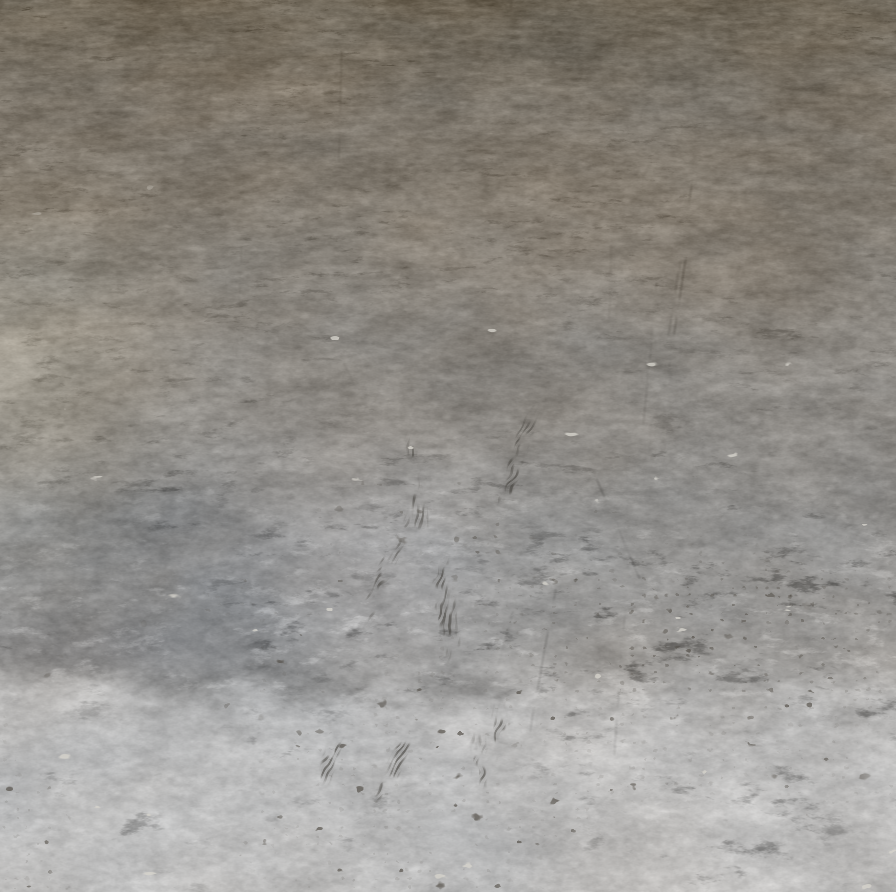
A Shadertoy shader for this texture:

```glsl
// A worn concrete floor seen at a slant, brown at the far end and pale at the near edge.
// Layered value noise in floor space gives stains and grain; scattered cells add pits
// and chips; short loops add scratches and broken tread marks.

float hash(vec2 p) {
    vec3 q = fract(vec3(p.xyx) * 0.1031);
    q += dot(q, q.yzx + 33.33);
    return fract((q.x + q.y) * q.z);
}

float noise(vec2 p) {
    vec2 i = floor(p), f = fract(p);
    f = f * f * (3.0 - 2.0 * f);
    return mix(mix(hash(i), hash(i + vec2(1, 0)), f.x),
               mix(hash(i + vec2(0, 1)), hash(i + vec2(1, 1)), f.x), f.y);
}

// Fractal noise centred on zero.
float fbm(vec2 p, int octaves) {
    float sum = 0.0, gain = 0.5;
    for (int i = 0; i < octaves; i++) {
        sum += gain * (noise(p) - 0.5);
        p = mat2(1.6, 0.6, -0.6, 1.6) * p * 1.18 + 17.3;
        gain *= 0.6;
    }
    return sum;
}

// Soft elliptical stain.
float stain(vec2 p, vec2 centre, vec2 size) {
    vec2 d = (p - centre) / size;
    return exp(-dot(d, d));
}

// Ragged random spots, one at most per cell.
float spots(vec2 p, float cells, float density, float seed) {
    vec2 g = p * cells, id = floor(g);
    vec2 centre = 0.35 + 0.3 * vec2(hash(id + seed), hash(id + seed + 7.7));
    float radius = mix(0.1, 0.3, pow(hash(id + seed + 3.1), 2.0));
    vec2 d = fract(g) - centre;
    d.y += 0.6 * d.x * (hash(id + seed + 5.0) - 0.5);
    float ragged = length(d) + 0.3 * (noise(g * 5.0) - 0.5);
    return step(hash(id + seed + 11.0), density) * smoothstep(radius, radius * 0.3, ragged);
}

float segment(vec2 p, vec2 a, vec2 b, float width) {
    vec2 d = b - a;
    float t = clamp(dot(p - a, d) / dot(d, d), 0.0, 1.0);
    return smoothstep(width, 0.0, length(p - a - d * t));
}

// Faint long scratches, mostly running away from the viewer.
float scratches(vec2 p) {
    float sum = 0.0;
    for (float i = 0.0; i < 12.0; i++) {
        vec2 start = vec2(0.15 + 0.6 * hash(vec2(i, 2.0)), hash(vec2(i, 9.0)));
        vec2 run = vec2(0.12 * (hash(vec2(i, 4.0)) - 0.5), 0.06 + 0.12 * hash(vec2(i, 6.0)));
        sum += segment(p, start, start + run, 0.003) * (0.2 + 0.8 * hash(vec2(i, 8.0)));
    }
    return sum * smoothstep(0.25, 0.75, noise(p * 60.0));
}

// Leaning strips of thin dark bars, worn away in places.
float treads(vec2 p) {
    float sum = 0.0;
    for (float i = 0.0; i < 9.0; i++) {
        vec2 centre = vec2(0.29 + 0.32 * hash(vec2(i, 21.0)), 0.14 + 0.36 * hash(vec2(i, 35.0)));
        vec2 d = p - centre;
        d.x -= d.y * (0.7 * hash(vec2(i, 23.0)) - 0.25);
        float halfLength = 0.025 + 0.05 * hash(vec2(i, 24.0));
        float strip = smoothstep(0.011, 0.005, abs(d.x)) * smoothstep(halfLength, halfLength * 0.4, abs(d.y));
        float bend = 0.006 * noise(p * 90.0);
        float bars = smoothstep(0.32, 0.1, abs(fract((d.x - 0.3 * d.y + bend) * 150.0) - 0.5));
        float wear = smoothstep(0.42, 0.85, noise(p * vec2(130.0, 75.0) + i * 9.0));
        sum += strip * (0.2 + 0.8 * bars) * wear;
    }
    return min(sum, 1.0);
}

// Overall tone from the near pale strip to the far brown end.
vec3 floorTone(float y, float nearStrip) {
    vec3 farBrown = vec3(0.43, 0.397, 0.34), warmGrey = vec3(0.5, 0.472, 0.43);
    vec3 midGrey = vec3(0.545, 0.531, 0.51), coolGrey = vec3(0.585, 0.58, 0.572);
    vec3 paleGrey = vec3(0.727, 0.725, 0.722);
    vec3 tone = mix(coolGrey, midGrey, smoothstep(0.32, 0.6, y));
    tone = mix(tone, warmGrey, smoothstep(0.52, 0.84, y));
    tone = mix(tone, farBrown, smoothstep(0.84, 1.03, y));
    return mix(tone, paleGrey, nearStrip);
}

void mainImage(out vec4 fragColor, in vec2 fragCoord) {
    vec2 uv = fragCoord / iResolution.xy;
    float depth = 1.9 - uv.y;
    vec2 ground = vec2((uv.x - 0.5) * 1.8, 4.5 / depth) / vec2(depth, 1.0) + 20.0;

    // Tone and broad stains
    float cloud = fbm(ground * 3.2, 5);
    float mottle = fbm(ground * vec2(12.0, 16.0) + 40.0, 5);
    float edge = 0.235 - 0.02 * uv.x + 0.05 * cloud + 0.05 * mottle;
    float softness = mix(0.022, 0.055, smoothstep(0.3, 0.9, uv.x));
    float nearStrip = smoothstep(edge + softness, edge - softness, uv.y);
    vec3 color = floorTone(uv.y, nearStrip);
    color += 0.11 * cloud + 0.13 * mottle;
    color -= vec3(0.085, 0.07, 0.05) * stain(uv, vec2(0.17, 0.37), vec2(0.16, 0.1)) * (1.0 + 2.0 * cloud);
    color -= vec3(0.06, 0.055, 0.045) * stain(uv, vec2(0.1, 0.27), vec2(0.2, 0.035)) * (1.0 - nearStrip);
    color += vec3(0.06, 0.06, 0.065) * stain(uv, vec2(0.42, 0.36), vec2(0.13, 0.12));
    color += vec3(0.05, 0.045, 0.025) * stain(uv, vec2(0.02, 0.58), vec2(0.15, 0.17));
    color += vec3(0.022, 0.0, -0.024) * fbm(ground * 4.0 + 70.0, 3);

    // Grain, pale scuffs and dark smears
    float nearby = smoothstep(0.6, 0.25, uv.y);
    float grain = fbm(uv * vec2(120.0, 190.0), 3);
    float streaks = fbm(ground * vec2(35.0, 60.0) + 8.0, 4);
    color += 0.1 * grain + 0.1 * streaks;
    float scuff = smoothstep(0.08, 0.36, fbm(ground * vec2(30.0, 50.0) + 90.0, 5));
    color += 0.1 * scuff * nearby * (1.0 - 0.7 * nearStrip);
    float smear = smoothstep(0.12, 0.38, fbm(ground * vec2(26.0, 48.0) + 130.0, 5));
    color -= 0.2 * smear * mix(0.45, 1.0, nearby) * smoothstep(-0.12, 0.15, cloud);

    // Pits, chips and marks
    float patchy = smoothstep(-0.05, 0.2, fbm(uv * 7.0 + 5.0, 3));
    float speckled = stain(uv, vec2(0.8, 0.29), vec2(0.22, 0.08));
    float pits = spots(uv * vec2(1.0, 1.4), 46.0, 0.13, 2.0) * nearby * patchy;
    pits += 0.8 * spots(uv * vec2(1.0, 1.3), 80.0, 0.35, 13.0) * max(speckled, 0.25 * nearby * patchy);
    color = mix(color, vec3(0.31, 0.29, 0.26), min(0.65 * pits, 0.8));
    color = mix(color, vec3(0.25, 0.24, 0.22), 0.6 * treads(uv));
    color -= 0.07 * scratches(uv);
    float chips = spots(uv * vec2(0.7, 1.6), 48.0, 0.014, 31.0) * smoothstep(0.9, 0.6, uv.y);
    color = mix(color, vec3(0.84, 0.83, 0.8), 0.8 * chips);

    fragColor = vec4(clamp(color, 0.0, 1.0), 1.0);
}
```
